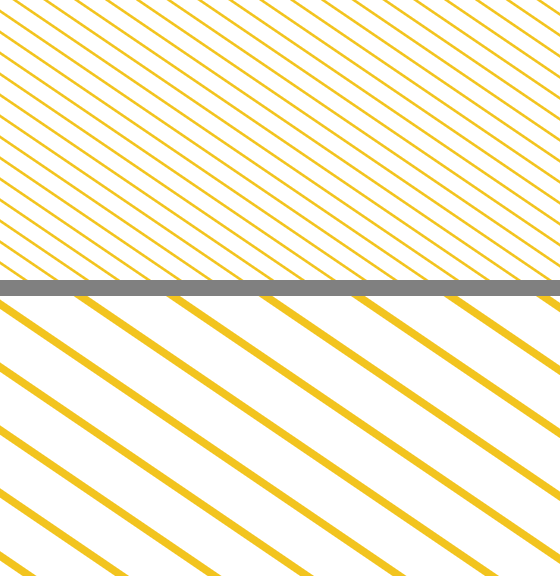
Top, the full canvas; bottom, a detail of the centre.
Give the GLSL for this pattern, as a Shadertoy shader.

```glsl
// Thin golden diagonal lines, evenly spaced, falling from left to right on white.
// A linear stripe coordinate is repeated with fract, turned into a true distance
// from the nearest line centre, and filled with one pixel of edge smoothing.

// Lengths are in units of the canvas height.
const vec2  SPACING    = vec2(0.1101, 0.0749);  // gap between lines along x and along y
const float PHASE      = 0.475;                 // line offset at the top left corner, in repeats
const float LINE_WIDTH = 0.0093;
const vec3  PAPER      = vec3(1.0);
const vec3  GOLD       = vec3(0.95, 0.77, 0.12);

// Distance from p to the centre of the nearest diagonal line.
float lineDistance(vec2 p) {
    vec2 frequency = 1.0 / SPACING;
    float stripe = dot(p, frequency) - PHASE;
    float offset = abs(fract(stripe + 0.5) - 0.5);
    return offset / length(frequency);
}

void mainImage(out vec4 fragColor, in vec2 fragCoord) {
    // Origin at the top left corner, y pointing up.
    float pixel = 1.0 / iResolution.y;
    vec2 p = fragCoord * pixel - vec2(0.0, 1.0);

    // Pixel coverage of the line.
    float edge = lineDistance(p) - 0.5 * LINE_WIDTH;
    float coverage = clamp(0.5 - edge / pixel, 0.0, 1.0);

    fragColor = vec4(mix(PAPER, GOLD, coverage), 1.0);
}
```
